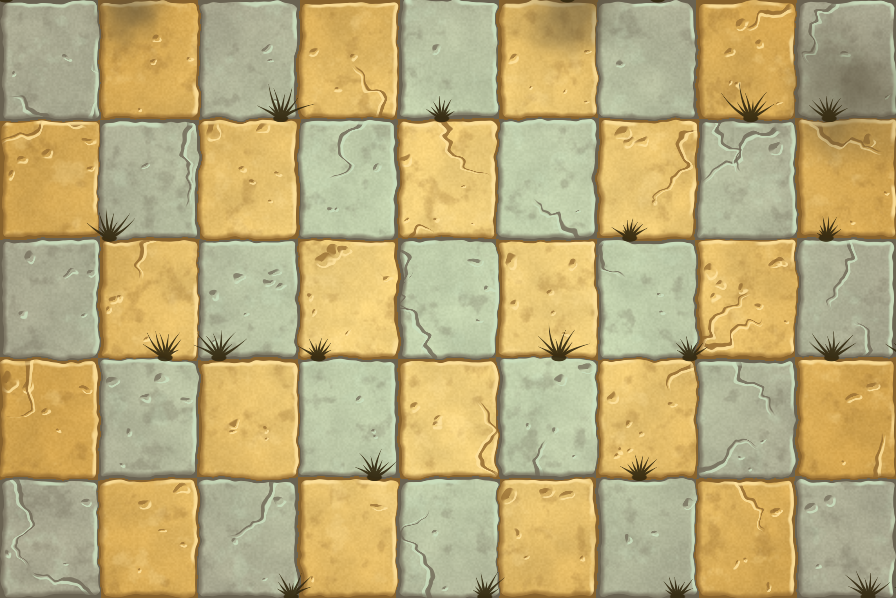
A Shadertoy shader for this texture:

```glsl
const vec2 GRID = vec2(9.0, 5.0);
const vec2 TILE = vec2(1.0, 1.2);

float hash(vec2 p) {
    vec3 q = fract(vec3(p.xyx) * 0.1031);
    q += dot(q, q.yzx + 33.33);
    return fract((q.x + q.y) * q.z);
}

vec2 hash2(vec2 p) { return vec2(hash(p), hash(p + 57.31)); }

float noise(vec2 p) {
    vec2 i = floor(p), f = fract(p);
    f = f * f * (3.0 - 2.0 * f);
    return mix(mix(hash(i), hash(i + vec2(1, 0)), f.x),
               mix(hash(i + vec2(0, 1)), hash(i + 1.0), f.x), f.y);
}

float fbm(vec2 p) {
    float sum = 0.0, amp = 0.5;
    for (int i = 0; i < 4; i++) {
        sum += amp * noise(p);
        p = p * 2.07 + 11.3;
        amp *= 0.5;
    }
    return sum;
}

float roundBox(vec2 p, vec2 halfSize, float r) {
    vec2 q = abs(p) - halfSize + r;
    return length(max(q, 0.0)) + min(max(q.x, q.y), 0.0) - r;
}

// Dark fissure in x, lit lip in y
vec2 crack(vec2 f, vec2 seed, float px) {
    vec2 start = (hash2(seed) - 0.5) * TILE;
    start.y = (hash(seed + 3.1) < 0.5 ? -0.5 : 0.5) * TILE.y;
    float a = atan(-start.y, -start.x) + (hash(seed + 5.7) - 0.5) * 1.6;
    vec2 dir = vec2(cos(a), sin(a)), q = f - start;
    float t = dot(q, dir), len = mix(0.35, 1.0, hash(seed + 8.3));
    float x = dot(q, vec2(-dir.y, dir.x));
    x += 0.3 * (noise(vec2(t * 4.5, seed.x * 7.0)) - 0.5);
    x += 0.1 * (noise(vec2(t * 14.0, seed.y * 9.0)) - 0.5);
    float w = 0.022 * (1.0 - t / len) + 0.004;
    float span = smoothstep(-0.05, 0.0, t) * smoothstep(len, len - 0.08, t);
    float lip = x + (dir.x > 0.0 ? 0.032 : -0.032);
    return span * smoothstep(w + px, w - px, abs(vec2(x, lip)));
}

// Fan of tapering blades rooted at the origin
float tuft(vec2 q, vec2 seed, float px) {
    float mask = smoothstep(0.045 + px, 0.045 - px, length(q * vec2(0.6, 1.2)));
    float size = mix(0.2, 0.42, hash(seed + 2.9));
    for (int i = 0; i < 8; i++) {
        vec2 h = hash2(seed + float(i) * 3.7);
        float a = (float(i) - 3.5) * 0.3 + (h.x - 0.5) * 0.3;
        vec2 b = vec2(q.x * cos(a) - q.y * sin(a), q.x * sin(a) + q.y * cos(a));
        float len = size * mix(0.45, 1.0, h.y);
        b.x += (h.x - 0.5) * 2.0 * b.y * b.y;
        float w = 0.02 * (1.0 - b.y / len);
        mask = max(mask, smoothstep(w + px, w - px, abs(b.x)) * step(0.0, b.y) * step(b.y, len));
    }
    return mask;
}

void mainImage(out vec4 fragColor, in vec2 fragCoord) {
    vec2 uv = fragCoord / iResolution.xy, p = uv * GRID * TILE;
    float px = 0.6 * GRID.x / iResolution.x;

    // Checkerboard cells with hand-cut, wobbling edges
    vec2 wob = vec2(noise(p * 5.0), noise(p * 5.0 + 40.0)) - 0.5;
    vec2 fine = vec2(noise(p * 14.0), noise(p * 14.0 + 70.0)) - 0.5;
    vec2 warped = p + 0.045 * wob + 0.022 * fine;
    vec2 cell = clamp(floor(warped / TILE), vec2(0.0), GRID - 1.0);
    vec2 f = warped - (cell + 0.5) * TILE;
    f += (hash2(cell + 9.0) - 0.5) * 0.025;
    vec2 halfSize = TILE * 0.5 - 0.022;
    float sand = mod(cell.x + cell.y, 2.0);

    // Stone lit most strongly at the middle of the floor
    float glow = smoothstep(0.85, 0.15, length((uv - vec2(0.51, 0.5)) * vec2(1.5, 1.1)));
    glow = clamp(glow + (hash(cell + 4.0) - 0.5) * 0.25, 0.0, 1.0);
    vec3 base = mix(mix(vec3(0.65, 0.64, 0.55), vec3(0.76, 0.81, 0.67), glow),
                    mix(vec3(0.82, 0.64, 0.31), vec3(0.94, 0.81, 0.49), glow), sand);
    vec3 dark = mix(vec3(0.45, 0.42, 0.35), vec3(0.58, 0.42, 0.19), sand);
    vec3 light = mix(vec3(0.80, 0.88, 0.75), vec3(1.0, 0.89, 0.62), sand);

    // Mottling, stains and grain
    vec3 col = base * (0.92 + 0.17 * fbm(p * 3.5 + cell * 5.0));
    col = mix(col, dark, 0.28 * smoothstep(0.53, 0.75, fbm(p * 6.0 + 31.0)));
    col = mix(col, light, 0.25 * smoothstep(0.55, 0.75, fbm(p * 5.0 + 83.0)));
    col += 0.045 * (noise(p * 55.0) - 0.5);

    // Chips: shaded upper-left wall, lit lower-right rim
    for (int i = 0; i < 8; i++) {
        vec2 seed = cell * 3.3 + float(i) * 13.7, h = hash2(seed);
        if (hash(seed + 6.1) > 0.35 + 0.3 * sand) continue;
        vec2 q = f - (h - 0.5) * TILE * 0.84;
        q += 0.06 * (vec2(noise(p * 11.0), noise(p * 11.0 + 19.0)) - 0.5);
        q.y *= mix(0.8, 1.7, h.x);
        float r = mix(0.02, 0.075, h.y * h.y), d = length(q);
        float side = dot(q / max(d, 0.001), vec2(-0.6, 0.8));
        col = mix(col, dark, 0.75 * smoothstep(r + px, r - px, d) * smoothstep(-0.1, 0.7, side));
        float rim = smoothstep(0.012 + px, 0.012 - px, abs(d - r));
        col = mix(col, light, 0.85 * rim * smoothstep(0.0, 0.6, -side));
    }

    // Cracks on some tiles
    for (int i = 0; i < 2; i++) {
        vec2 seed = cell * 1.7 + float(i) * 23.9 + 2.0;
        if (hash(seed + 1.3) > 0.42) continue;
        vec2 c = crack(f, seed, px);
        col = mix(col, light, 0.8 * c.y);
        col = mix(col, dark, 0.85 * c.x);
    }

    // Bevel: bright top and right, shaded left and bottom, then the joint
    vec2 hi = halfSize - f, lo = halfSize + f;
    float worn = smoothstep(0.25, 0.6, noise(p * 4.0 + 13.0));
    col = mix(col, light, 0.85 * worn * smoothstep(0.05, 0.02, min(hi.x, hi.y)));
    col = mix(col, dark, 0.75 * smoothstep(0.055, 0.005, min(lo.x, lo.y)));
    float edge = roundBox(f, halfSize, 0.05);
    col = mix(col, dark * 0.92, smoothstep(-px, px, edge));

    // Soot along the top
    vec3 soot[3] = vec3[3](vec3(0.15, 0.98, 0.07), vec3(0.64, 1.01, 0.09), vec3(0.96, 0.85, 0.11));
    for (int i = 0; i < 3; i++) {
        float d = length((uv - soot[i].xy) * vec2(1.3, 0.8)) + 0.09 * (fbm(p * 1.6) - 0.5);
        col = mix(col, vec3(0.34, 0.30, 0.22), 0.6 * smoothstep(soot[i].z, 0.0, d));
    }

    // Grass growing out of the joints
    vec2 here = floor(p / TILE);
    for (int y = 0; y <= 1; y++) for (int x = -1; x <= 1; x++) {
        vec2 id = here + vec2(x, y);
        if (hash(id + 71.0) > 0.36) continue;
        vec2 root = (id + vec2(hash(id + 15.0), 0.01)) * TILE;
        col = mix(col, vec3(0.20, 0.16, 0.06), 0.92 * tuft(p - root, id + 5.0, px));
    }
    fragColor = vec4(clamp(col, 0.0, 1.0), 1.0);
}
```
